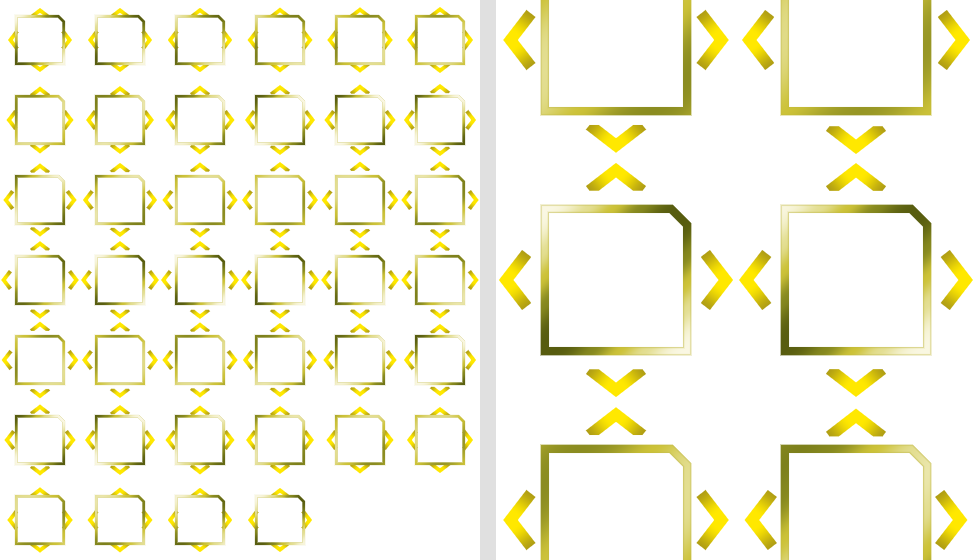
Left: the whole. Right: its middle third, enlarged.
Reproduce this pattern procedurally as a Shadertoy shader.

```glsl
const float TAU = 6.2831853;

float coverage(float dist, float pixel) {
    return clamp(0.5 - dist / pixel, 0.0, 1.0);
}

// Square with its top right corner cut off
float cutSquare(vec2 p) {
    vec2 q = abs(p);
    return max(max(q.x, q.y) - 0.314, (p.x + p.y - 0.551) * 0.7071);
}

// Olive through gold to cream
vec3 metal(float light) {
    vec3 c = mix(vec3(0.34, 0.36, 0.06), vec3(0.52, 0.53, 0.12), smoothstep(0.0, 0.22, light));
    c = mix(c, vec3(0.80, 0.76, 0.22), smoothstep(0.2, 0.5, light));
    c = mix(c, vec3(0.89, 0.87, 0.57), smoothstep(0.48, 0.76, light));
    return mix(c, vec3(0.98, 0.97, 0.89), smoothstep(0.74, 1.0, light));
}

void mainImage(out vec4 fragColor, in vec2 fragCoord) {
    // Cells are numbered along rows from the top left
    vec2 grid = fragCoord / iResolution.xy * vec2(6.0, 7.0);
    grid.y = 7.0 - grid.y;
    vec2 cell = floor(grid);
    float index = cell.x + 6.0 * cell.y;
    vec2 p = (grid - cell - 0.5) * vec2(1.0, -1.0);
    float pixel = 6.0 / iResolution.x;
    float present = step(index, 39.5);
    vec3 color = vec3(1.0);

    // Four chevrons move out and back over the sequence
    vec2 q = abs(p);
    bool sideways = q.x > q.y;
    vec2 v = sideways ? q : q.yx;
    v.x -= 0.401 + 0.087 * pow(sin(index * TAU / 80.0), 2.0);
    float along = dot(v, vec2(-0.61, 0.79));
    float across = dot(v, vec2(0.79, 0.61));
    float chevron = max(abs(across + 0.024) - 0.024, along - 0.158);
    chevron = max(chevron, -v.x - (sideways ? 0.14 : 0.116));
    vec3 yellow = mix(vec3(1.0, 0.91, 0.0), vec3(0.68, 0.61, 0.08), smoothstep(0.05, 0.17, along));
    color = mix(color, yellow, coverage(chevron, pixel) * present);

    // Metallic bands shift along the diagonal of each frame
    float diagonal = TAU * (0.5 + (p.x - p.y) / 1.256);
    float phase = TAU * index / 20.0;
    float light = 0.5 + 0.5 * cos(diagonal) * cos(phase) - 0.2 * sin(diagonal) * sin(phase);
    float frame = abs(cutSquare(p) + 0.0175) - 0.0175;
    vec3 gold = metal(light);
    float rim = smoothstep(-0.009, 0.0, frame);
    gold = mix(gold, min(gold, vec3(0.76, 0.73, 0.30)), 0.6 * rim);
    color = mix(color, gold, coverage(frame, pixel) * present);

    fragColor = vec4(color, 1.0);
}
```
